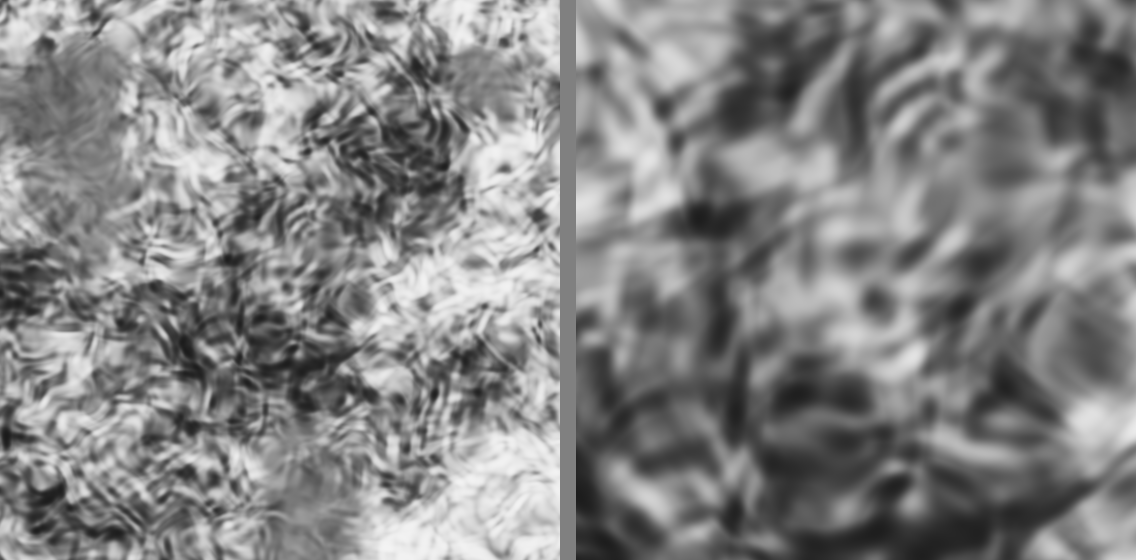
Left: the whole. Right: its middle third, enlarged.
Reproduce this texture procedurally as a WebGL 1 fragment shader.

```glsl
precision highp float;
// Mottled grey ground: soft pale drifts broken by dark ragged patches and fine fibres.
// Rotated octaves of warped value noise form the patches, crossing stretched noise
// forms the fibres, and a logistic tone curve turns their sum into grey.

uniform vec2 u_resolution;

#define PATCH_SCALE 3.7     // patches across the canvas
#define PATCH_AMOUNT 0.52   // strength of the largest octave
#define PATCH_GAIN 0.82     // strength kept by each finer octave
#define FIBRE_SCALE vec2(30.0, 88.0)
#define FIBRE_AMOUNT 0.52
#define SMEAR_SCALE 3.1     // smooth dull areas across the canvas
#define SMEAR_LEVEL -0.75   // tone of those areas
#define TONE_SLOPE 1.3
#define TONE_BIAS 0.82
#define DARKEST 0.08
#define LIGHTEST 0.96

float hash(vec2 cell) {
  return fract(sin(dot(cell, vec2(127.1, 311.7))) * 43758.5453);
}

// Value noise with zero mean and a spread of about one.
float noise(vec2 p) {
  vec2 cell = floor(p);
  vec2 f = fract(p);
  f = f * f * (3.0 - 2.0 * f);
  float low = mix(hash(cell), hash(cell + vec2(1.0, 0.0)), f.x);
  float high = mix(hash(cell + vec2(0.0, 1.0)), hash(cell + vec2(1.0, 1.0)), f.x);
  return 4.66 * (mix(low, high, f.y) - 0.5);
}

mat2 rotation(float angle) {
  float c = cos(angle);
  float s = sin(angle);
  return mat2(c, s, -s, c);
}

vec2 warp(vec2 p) {
  return vec2(noise(p + 17.3), noise(p + 61.9));
}

// Large to small blotches, each octave turned to hide the lattice.
float patches(vec2 p) {
  mat2 turn = rotation(0.65);
  float sum = 0.0;
  float amount = PATCH_AMOUNT;
  p = turn * (p * vec2(0.88, 1.12)) * PATCH_SCALE;
  for (int i = 0; i < 5; i++) {
    sum += amount * noise(p);
    p = turn * p * 2.03 + 23.7;
    amount *= PATCH_GAIN;
  }
  return sum;
}

// Short strands in several directions, each strongest in its own areas.
float fibres(vec2 p) {
  float sum = 0.0;
  float power = 0.0;
  for (int i = 0; i < 4; i++) {
    float k = float(i);
    vec2 along = rotation(-0.6 - 0.83 * k) * p;
    float weight = 0.15 + smoothstep(-0.6, 1.2, noise(p * 13.0 + 41.0 * k));
    sum += weight * noise(along * FIBRE_SCALE + 31.0 * k);
    power += weight * weight;
  }
  return sum * inversesqrt(power);
}

void main() {
  vec2 uv = gl_FragCoord.xy / min(u_resolution.x, u_resolution.y);

  // Ragged outlines and gently curled strands.
  vec2 ragged = uv + 0.022 * warp(uv * 7.0) + 0.005 * warp(uv * 31.0);
  vec2 curled = uv + 0.006 * warp(uv * 19.0);
  float tone = patches(ragged) + FIBRE_AMOUNT * fibres(curled);

  // A few areas look rubbed smooth, with little grain left.
  float smear = 0.75 * smoothstep(1.15, 1.75, noise(ragged * SMEAR_SCALE + 8.4));
  tone = mix(tone, SMEAR_LEVEL, smear);

  float level = 1.0 / (1.0 + exp(-TONE_SLOPE * tone - TONE_BIAS));
  gl_FragColor = vec4(vec3(mix(DARKEST, LIGHTEST, level)), 1.0);
}
```
